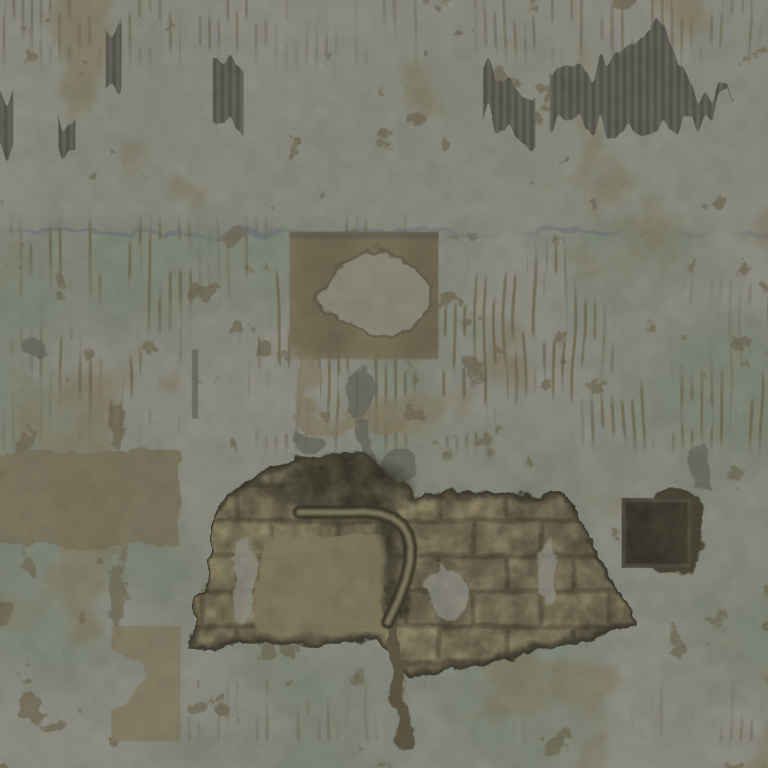
Write a three.js fragment shader that draws this texture.

```glsl
#define EDGE 0.0016
#define COMBS 78.0
#define BRICK vec2(0.088, 0.046)
#define PLASTER vec3(0.53, 0.53, 0.49)
#define SAGE vec3(0.46, 0.49, 0.43)
#define OCHRE vec3(0.48, 0.45, 0.35)
#define BROWN vec3(0.41, 0.38, 0.3)
#define SLATE vec3(0.34, 0.34, 0.31)
#define SHADOW vec3(0.21, 0.2, 0.16)
varying vec2 vUv;
vec3 c;

float hash(vec2 p) {
  p = fract(p * vec2(0.1031, 0.1137));
  p += dot(p, p.yx + 33.3);
  return fract((p.x + p.y) * p.x * 7.31);
}
float noise(vec2 p) {
  vec2 i = floor(p), f = fract(p), e = vec2(1, 0);
  f *= f * (3.0 - 2.0 * f);
  return mix(mix(hash(i), hash(i + e), f.x), mix(hash(i + e.yx), hash(i + 1.0), f.x), f.y);
}
float fbm(vec2 p) {
  float sum = 0.0, amp = 0.5;
  for (int i = 0; i < 5; i++) {
    sum += amp * noise(p);
    p = mat2(1.6, 1.2, -1.2, 1.6) * p + 17.0;
    amp *= 0.5;
  }
  return sum;
}

// Shape fields are positive inside
float fill(float d) { return smoothstep(-EDGE, EDGE, d); }
void paint(vec3 col, float a) { c = mix(c, col, a); }
float box(vec2 p, float x, float y, float w, float h) {
  vec2 d = vec2(w, h) - abs(p - vec2(x, y));
  return min(d.x, d.y);
}
float blob(vec2 p, float x, float y, float w, float h) {
  return (1.0 - length((p - vec2(x, y)) / vec2(w, h))) * min(w, h);
}
float ramp(float x, float a, float b, float h) { return h * clamp((x - a) / (b - a), 0.0, 1.0); }
float segment(vec2 p, vec2 a, vec2 b) {
  vec2 v = b - a;
  return length(p - a - v * clamp(dot(p - a, v) / dot(v, v), 0.0, 1.0));
}
float brokenWall(vec2 p) {
  float x = p.x;
  float top = 0.18 + ramp(x, 0.247, 0.293, 0.17) + ramp(x, 0.293, 0.378, 0.058)
    - ramp(x, 0.469, 0.54, 0.05) - ramp(x, 0.735, 0.826, 0.165);
  float bottom = 0.16 - ramp(x, 0.49, 0.53, 0.035) + ramp(x, 0.61, 0.825, 0.06);
  return min(min(top - p.y, p.y - bottom), box(p, 0.536, 0.3, 0.29, 0.3));
}
float strippedPaper(vec2 p) {
  float x = p.x;
  float top = 0.905 + ramp(x, 0.77, 0.835, 0.06) - ramp(x, 0.865, 0.9, 0.085);
  float bottom = 0.835 + ramp(x, 0.9, 0.955, 0.045);
  float d = min(min(top - p.y, p.y - bottom), box(p, 0.836, 0.9, 0.12, 0.2));
  d = max(d, box(p + vec2(0, 0.6 * x - 0.4), 0.663, 0.862, 0.034, 0.032));
  d = max(d, max(box(p, 0.297, 0.876, 0.02, 0.043), box(p, 0.148, 0.92, 0.01, 0.037)));
  return max(d, max(box(p, 0.087, 0.823, 0.011, 0.02), box(p, 0.004, 0.84, 0.013, 0.035)));
}

void main() {
  vec2 p = vUv;
  float broad = fbm(p * 6.0), grain = fbm(p * 55.0);
  vec2 r = p + 0.03 * (vec2(fbm(p * 32.0), fbm(p * 32.0 + 40.0)) - 0.48);

  // Plaster, green wash and flakes
  float low = smoothstep(0.73, 0.69, p.y);
  c = mix(PLASTER, SAGE, smoothstep(0.3, 0.65, broad) * (0.25 + 0.5 * low));
  paint(OCHRE, 0.6 * smoothstep(0.58, 0.72, fbm(p * 9.0 + 8.0)));
  paint(BROWN, 0.7 * smoothstep(0.67, 0.73, fbm(p * 26.0 + 5.0)));
  paint(vec3(0.4, 0.41, 0.44), fill(0.003 - abs(r.y - 0.697)) * 0.8 * noise(p * 18.0));

  // Broken vertical comb strokes
  float stroke = abs(fract(p.x * COMBS + 0.5 * noise(p * 12.0)) - 0.5);
  float rows = max(smoothstep(0.4, 0.44, p.y) * low, 0.7 * smoothstep(0.9, 0.95, p.y));
  rows = max(rows, 0.6 * fill(box(p, 0.6, 0.075, 0.4, 0.04))) * smoothstep(0.32, 0.55, fbm(p * 7.0 + 3.0));
  rows *= smoothstep(0.4, 0.62, noise(p * vec2(COMBS, 24)));
  paint(BROWN, 0.75 * rows * smoothstep(0.24, 0.08, stroke));

  // Brown panels and pale patch
  paint(mix(BROWN, OCHRE, broad), 0.8 * fill(box(r, 0.1, 0.35, 0.133, 0.062)));
  paint(OCHRE, 0.75 * fill(min(box(p, 0.19, 0.11, 0.045, 0.075), -blob(r, 0.1, 0.12, 0.085, 0.055))));
  paint(OCHRE, 0.7 * smoothstep(0.4, 0.55, fbm(p * 16.0)) * fill(box(r, 0.475, 0.5, 0.09, 0.06)));
  float panel = fill(box(p, 0.474, 0.615, 0.097, 0.083)) * smoothstep(0.52, 0.57, p.y + 0.04 * broad);
  paint(mix(OCHRE, BROWN, 0.65 + 0.3 * sin(p.x * 48.0)), panel);
  paint(SLATE, 0.55 * panel * smoothstep(0.685, 0.692, p.y));
  float pale = max(blob(r, 0.494, 0.618, 0.063, 0.052), blob(r, 0.435, 0.607, 0.021, 0.015));
  paint(BROWN * 0.8, 0.6 * fill(pale + 0.003));
  paint(mix(OCHRE, PLASTER, 0.7), fill(pale));

  // Ribbed bare patches and grey scuffs
  float jag = 0.035 * (noise(p * vec2(110, 7)) - 0.5);
  paint(SLATE * (1.0 + 0.1 * sin(p.x * COMBS * 8.0)), 0.95 * fill(strippedPaper(p + vec2(0, jag))));
  float scuff = max(blob(r, 0.47, 0.49, 0.018, 0.033), blob(r, 0.515, 0.395, 0.024, 0.02));
  scuff = max(scuff, max(box(r, 0.476, 0.425, 0.008, 0.03), blob(r, 0.402, 0.425, 0.02, 0.013)));
  scuff = max(scuff, max(blob(r, 0.05, 0.545, 0.018, 0.013), box(r, 0.912, 0.39, 0.011, 0.026)));
  paint(SLATE * 1.1, 0.75 * fill(max(scuff, box(p, 0.254, 0.5, 0.004, 0.045))));

  // Exposed brick with remaining plaster
  float wall = brokenWall(r);
  vec2 cell = mix(p, r, 0.25) / BRICK;
  cell.x += 0.5 * mod(floor(cell.y), 2.0);
  vec2 joint = (0.5 - abs(fract(cell) - 0.5)) * BRICK;
  vec3 brick = mix(BROWN, OCHRE, hash(floor(cell) + 3.0)) * (0.72 + 0.55 * grain);
  brick *= mix(0.8, 1.0, smoothstep(0.001, 0.006, min(joint.x, joint.y)));
  brick = mix(brick, OCHRE, 0.9 * fill(box(r, 0.417, 0.22, 0.083, 0.085)));
  float chips = max(blob(r, 0.316, 0.24, 0.015, 0.055), blob(r, 0.58, 0.23, 0.028, 0.035));
  brick = mix(brick, PLASTER, 0.8 * fill(max(chips, blob(r, 0.712, 0.255, 0.012, 0.04))));
  paint(mix(SHADOW, brick, smoothstep(-0.002, 0.016, wall)), fill(wall));

  // Cavity, vertical chase and curved pipe
  float cavity = max(blob(r, 0.44, 0.365, 0.09, 0.042), 0.013 - segment(r, vec2(0.5, 0.35), vec2(0.515, 0.2)));
  paint(SHADOW * (0.75 + 0.9 * grain), 0.85 * smoothstep(-0.008, 0.012, cavity));
  paint(BROWN * 0.85, fill(0.009 - segment(r, vec2(0.507, 0.2), vec2(0.525, 0.035))));
  vec2 start = vec2(0.45, 0.333), bend = vec2(0.585, 0.345), last = start;
  float pipe = segment(p, vec2(0.39, 0.333), start);
  for (float t = 0.1; t < 1.05; t += 0.1) {
    vec2 next = mix(mix(start, bend, t), mix(bend, vec2(0.505, 0.19), t), t);
    pipe = min(pipe, segment(p, last, next));
    last = next;
  }
  paint(mix(OCHRE, SHADOW, smoothstep(0.0, 0.0075, pipe)), smoothstep(0.011, 0.006, pipe));

  // Recessed box with a chipped side
  float recess = box(p, 0.855, 0.306, 0.045, 0.045);
  paint(SHADOW * 1.3, fill(max(recess, blob(r, 0.875, 0.308, 0.045, 0.058))));
  paint(SHADOW * (0.9 + 0.4 * grain) + 0.06 * smoothstep(0.007, 0.003, recess), fill(recess));
  gl_FragColor = vec4(c * (0.95 + 0.1 * grain), 1.0);
}
```
